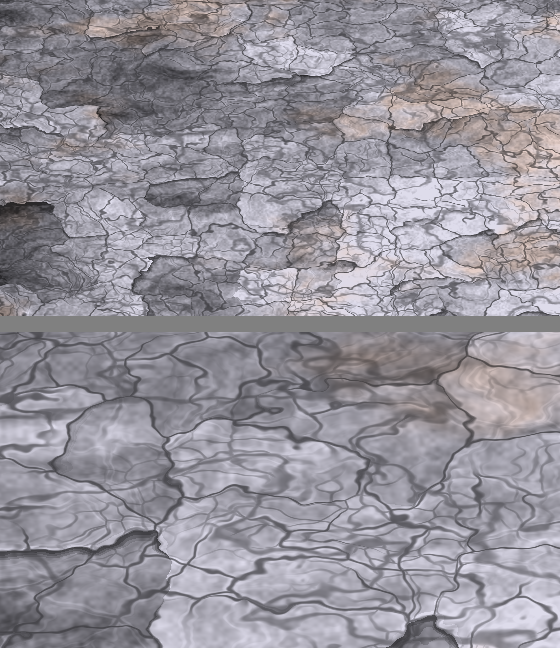
Top, the full canvas; bottom, a detail of the centre.
This texture is drawn by a Shadertoy shader. Its source:

```glsl
// Weathered grey rock: flaking horizontal slabs, branching cracks and faint rust stains.

float hash(vec2 p) {
    vec3 q = fract(p.xyx * 0.1031);
    q += dot(q, q.yzx + 33.33);
    return fract((q.x + q.y) * q.z);
}

float noise(vec2 p) {
    vec2 i = floor(p), f = fract(p);
    f = f * f * (3.0 - 2.0 * f);
    return mix(mix(hash(i), hash(i + vec2(1, 0)), f.x),
               mix(hash(i + vec2(0, 1)), hash(i + vec2(1, 1)), f.x), f.y);
}

float fbm(vec2 p) {
    float sum = 0.0, amp = 0.516;
    for (int i = 0; i < 5; i++) {
        sum += amp * noise(p);
        p = mat2(1.6, 1.2, -1.2, 1.6) * p + 7.3;
        amp *= 0.5;
    }
    return sum;
}

vec2 cellPoint(vec2 id) {
    return id + 0.1 + 0.8 * vec2(hash(id), hash(id + 57.0));
}

// x: distance to the cell border, yz: centre of the cell
vec3 cells(vec2 p) {
    vec2 home = floor(p), centre = home;
    float nearest = 9.0, border = 9.0;
    for (int k = 0; k < 9; k++) {
        vec2 c = cellPoint(home + vec2(k % 3 - 1, k / 3 - 1));
        float d = distance(c, p);
        if (d < nearest) { nearest = d; centre = c; }
    }
    for (int k = 0; k < 25; k++) {
        vec2 c = cellPoint(home + vec2(k % 5 - 2, k / 5 - 2));
        vec2 gap = c - centre;
        if (dot(gap, gap) > 0.0001)
            border = min(border, dot(0.5 * (c + centre) - p, normalize(gap)));
    }
    return vec3(border, centre);
}

// Height of the slab that owns this cell; neighbours often share a level
float slabHeight(vec2 centre) {
    float h = noise(centre * 0.55 + 3.7) + 0.35 * (hash(floor(centre * 9.0)) - 0.5);
    return mix(h, smoothstep(0.3, 0.75, h), 0.6);
}

float line(float d, float width) {
    return 1.0 - smoothstep(0.2 * width, width + 0.8 / iResolution.y, d);
}

void mainImage(out vec4 fragColor, in vec2 fragCoord) {
    vec2 p = fragCoord / iResolution.y;
    vec2 uv = fragCoord / iResolution.xy;

    // Foreshortened ground with ragged outlines
    vec2 ground = p * vec2(1.0, 1.65 + 0.25 * p.y);
    vec2 q = ground + 0.19 * (vec2(fbm(ground * 6.0), fbm(ground * 6.0 + 31.0)) - 0.5);
    q += 0.012 * (vec2(noise(ground * 55.0), noise(ground * 55.0 + 19.0)) - 0.5);

    // Slabs, with a shade below their lips and a light upper edge
    vec3 slab = cells(q * 6.5);
    float height = slabHeight(slab.yz);
    float shade = 0.0;
    for (int i = 1; i <= 3; i++) {
        float above = slabHeight(cells((q + vec2(-0.002, 0.007) * float(i)) * 6.5).yz);
        shade += smoothstep(0.12, 0.5, above - height) / 3.0;
    }
    float below = slabHeight(cells((q - vec2(0.0, 0.009)) * 6.5).yz);
    float lip = smoothstep(0.15, 0.5, height - below);

    // Three sizes of cracks, broken up by noise, and wandering veins
    float broken = fbm(ground * 7.0 + 12.0);
    float mid = cells(q * 11.0 + 4.0).x / 11.0;
    float fine = cells(q * 23.0 + 9.0).x / 23.0;
    float vein = abs(fbm(ground * vec2(4.0, 5.0) + 40.0) - 0.5) / 7.0;
    float crack = 0.8 * line(slab.x / 6.5, 0.0015 + 0.005 * broken * broken)
                * smoothstep(0.25, 0.5, broken);
    crack = max(crack, 0.7 * line(mid, 0.004) * smoothstep(0.62, 0.4, broken));
    crack = max(crack, 0.45 * line(fine, 0.003) * smoothstep(0.4, 0.65, fbm(ground * 5.0 + 70.0)));
    crack = max(crack, 0.5 * line(vein, 0.0022));

    // Rough surface lit from above
    vec2 rough = q * vec2(13.0, 17.0);
    float relief = fbm(rough) - fbm(rough + vec2(-0.12, 0.3));
    float grain = noise(p * vec2(170.0, 210.0)) + 0.7 * noise(p * 85.0 + 5.0) - 0.85;

    // Tones: darker at the left, paler at the lower right
    float broad = fbm(ground * 2.1 + 15.0) - 0.5;
    float tone = 0.635 + 0.24 * (height - 0.5) + 0.42 * broad;
    tone += 0.19 * (uv.x - 0.5) + 0.16 * (uv.x - 0.4) * (0.5 - uv.y);
    tone += 0.42 * relief + 0.11 * grain + 0.09 * lip;
    tone += 0.05 * line(abs(mid - 0.006), 0.003);
    tone *= 1.0 - 0.5 * shade;

    // Deep hollows between slabs
    float hollow = smoothstep(0.56, 0.72, fbm(ground * vec2(3.2, 5.0) + 83.0));
    tone -= 0.17 * hollow * (1.0 - smoothstep(0.3, 0.7, height));
    tone = mix(tone, min(tone, 0.25), crack);
    tone = clamp(tone, 0.16, 0.87);

    // Cool grey stone with patches of rust
    vec3 color = tone * vec3(1.0, 0.99, 1.06);
    float rust = smoothstep(0.54, 0.74, fbm(ground * vec2(3.0, 3.6) + 52.0));
    rust *= 0.4 + 0.9 * noise(q * 24.0);
    color = mix(color, tone * vec3(1.03, 0.93, 0.9), clamp(rust, 0.0, 1.0));
    fragColor = vec4(color, 1.0);
}
```
